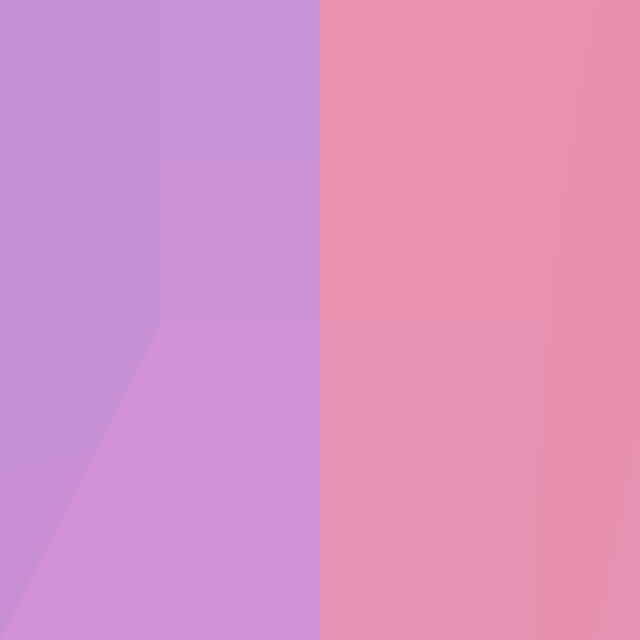
Write a Shadertoy shader that draws this background.

```glsl
// A two-tone backdrop: lilac on the left half, rose on the right half.
// A lighter slanted panel rises at lower left and a soft band leans down the
// right side; each part is a half-plane mask that blends close colours.

#define SPLIT_X 0.5
#define PANEL_TOP 0.5
#define PANEL_SLOPE 1.95
#define LILAC_COOL vec3(0.775, 0.573, 0.843)
#define LILAC_WARM vec3(0.788, 0.561, 0.831)
#define LILAC_INNER vec3(0.796, 0.567, 0.833)
#define ORCHID vec3(0.829, 0.573, 0.841)
#define ROSE_TOP vec3(0.910, 0.569, 0.694)
#define ROSE_LOW vec3(0.902, 0.576, 0.702)
#define ROSE_BAND vec3(0.910, 0.561, 0.680)

// Smooth mask: 0 below the edge, 1 above it
float above(float value, float edge, float width) {
    return smoothstep(edge - width, edge + width, value);
}

// Lilac half with its faint inner blocks and the lighter slanted panel
vec3 lilacSide(vec2 uv, float soft) {
    float warmth = smoothstep(0.75, 0.1, uv.y - 0.3 * uv.x);
    vec3 color = mix(LILAC_COOL, LILAC_WARM, warmth);

    float innerBlock = above(uv.x, 0.25, soft);
    float upperBlock = above(uv.y, 0.75, soft);
    vec3 inner = LILAC_INNER + upperBlock * vec3(-0.006, 0.003, 0.006);
    color = mix(color, inner, innerBlock);

    // The slanted side ends in a tiny raised tip
    float tip = 0.009 * (1.0 - above(uv.x, 0.265, soft));
    float underTop = 1.0 - above(uv.y, PANEL_TOP + tip, soft);
    float slantDistance = (PANEL_SLOPE * uv.x - uv.y) / length(vec2(PANEL_SLOPE, 1.0));
    return mix(color, ORCHID, underTop * above(slantDistance, 0.0, soft));
}

// Rose half with a faint horizontal seam and a soft leaning band
vec3 roseSide(vec2 uv, float soft) {
    float upper = above(uv.y, PANEL_TOP, soft);
    vec3 color = mix(ROSE_LOW, ROSE_TOP, upper);

    float bandLeft = 0.835 + 0.1 * uv.y * uv.y;
    float bandRight = 0.93 + 0.21 * uv.y;
    float band = above(uv.x, bandLeft, 0.02) * (1.0 - above(uv.x, bandRight, 0.015));
    return mix(color, ROSE_BAND, band);
}

void mainImage(out vec4 fragColor, in vec2 fragCoord) {
    vec2 uv = fragCoord / iResolution.xy;
    float soft = 0.7 / min(iResolution.x, iResolution.y);

    // Join the halves along the vertical split
    float rightHalf = above(uv.x, SPLIT_X, soft);
    vec3 color = mix(lilacSide(uv, soft), roseSide(uv, soft), rightHalf);
    fragColor = vec4(color, 1.0);
}
```
